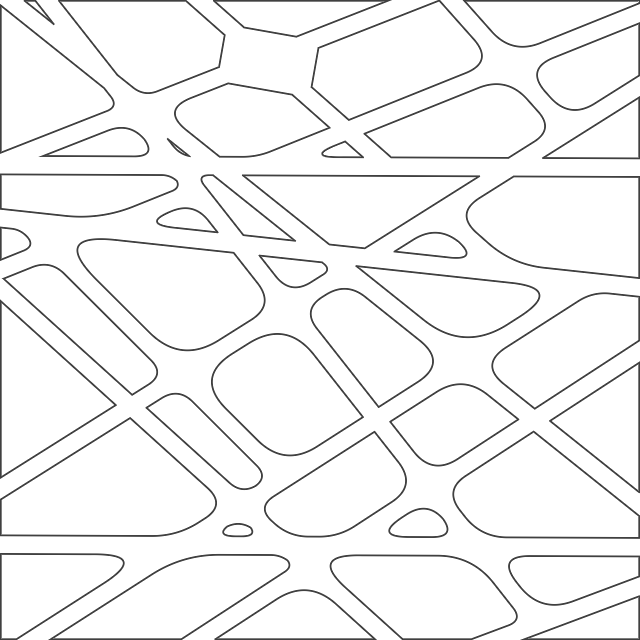
Write a Shadertoy shader that draws this pattern.

```glsl
// Thin dark outlines of convex plots, parted by white roads like a street plan.
// Each pixel's plot is found by clipping the canvas with a sequence of roads;
// its edges are then inset, and its corners left sharp, bevelled or rounded.

const int MAX_CORNERS = 14;

struct Plot {
    vec2 corner[MAX_CORNERS];
    int count;
};

// Road centre line as (unit normal, offset): three shallow, then diagonals
vec3 road(int i) {
    float k = float(i), jitter = fract(k * 0.618) - 0.5;
    vec2 through;
    float angle;
    if (i < 3) {
        through = vec2(0.5, i == 0 ? 0.147 : i == 1 ? 0.74 : 0.605);
        angle = i == 2 ? -0.108 : -0.004;
    } else {
        float rank = mod(float((i - 3) / 2) * 3.0, 7.0);
        if (i % 2 == 1) {    // falling to the right
            through = vec2(0.02 + 0.22 * rank + 0.1 * jitter, 0.5);
            angle = -0.65 - 0.35 * fract(k * 0.414);
        } else {             // rising to the right
            through = vec2(0.5, -0.1 + 0.21 * rank + 0.1 * jitter);
            angle = 0.35 + 0.4 * fract(k * 0.755);
        }
    }
    vec2 normal = vec2(-sin(angle), cos(angle));
    return vec3(normal, -dot(normal, through));
}

// Part of a plot on the positive side of a line
Plot clip(Plot plot, vec3 line) {
    Plot kept;
    kept.count = 0;
    for (int i = 0; i < plot.count; i++) {
        vec2 a = plot.corner[i], b = plot.corner[(i + 1) % plot.count];
        float da = dot(line, vec3(a, 1.0)), db = dot(line, vec3(b, 1.0));
        if (da >= 0.0) kept.corner[kept.count++] = a;
        if (da * db < 0.0) kept.corner[kept.count++] = mix(a, b, da / (da - db));
    }
    return kept;
}

float area(Plot plot) {
    float sum = 0.0;
    for (int i = 0; i < plot.count; i++) {
        vec2 a = plot.corner[i], b = plot.corner[(i + 1) % plot.count];
        sum += a.x * b.y - a.y * b.x;
    }
    return 0.5 * sum;
}

bool onBorder(vec2 a, vec2 b, vec2 size) {
    vec2 middle = 0.5 * (a + b), gap = min(middle, size - middle);
    return min(gap.x, gap.y) < 1e-4;
}

// Distance inside an inset edge, with its gradient: (distance, normal)
vec3 edgeField(vec2 p, vec2 a, vec2 b, bool border) {
    vec2 along = (b - a) / max(length(b - a), 1e-6);
    vec2 inward = vec2(-along.y, along.x);
    return vec3(dot(p - a, inward) - (border ? 0.0012 : 0.0145), inward);
}

// Joins two edges; reach is how far the corner shape runs along each edge
vec3 joinEdges(vec3 a, vec3 b, float reach, bool bevel) {
    if (bevel) {
        vec3 cut = (a + b) / max(length(a.yz + b.yz), 1e-3);
        cut.x -= reach * 0.5 * length(a.yz - b.yz);
        vec3 nearer = a.x < b.x ? a : b;
        return cut.x < nearer.x ? cut : nearer;
    }
    float k = max(reach * abs(a.y * b.z - a.z * b.y), 1e-5);
    float h = clamp(0.5 + 0.5 * (b.x - a.x) / k, 0.0, 1.0);
    vec3 blend = mix(b, a, h);
    blend.x -= k * h * (1.0 - h);
    return blend;
}

void mainImage(out vec4 fragColor, in vec2 fragCoord) {
    float pixel = 1.0 / iResolution.y;
    vec2 p = fragCoord * pixel, size = iResolution.xy * pixel;

    Plot plot;
    plot.count = 4;
    plot.corner[0] = vec2(0.0);
    plot.corner[1] = vec2(size.x, 0.0);
    plot.corner[2] = size;
    plot.corner[3] = vec2(0.0, size.y);

    // Roads stop at plots that are small already, or would leave a scrap
    for (int i = 0; i < 17; i++) {
        float whole = area(plot);
        float smallest = i < 3 ? 0.0 : 0.012 + 0.045 * fract(float(i) * 0.382);
        if (whole < smallest || plot.count > MAX_CORNERS - 2) continue;
        vec3 line = road(i);
        if (dot(line, vec3(p, 1.0)) < 0.0) line = -line;
        Plot part = clip(plot, line);
        float partArea = area(part);
        if (min(partArea, whole - partArea) > 0.0035) plot = part;
    }

    // Nearest piece of outline over all corners
    vec3 field = vec3(9.0, 1.0, 0.0);
    for (int i = 0; i < plot.count; i++) {
        vec2 a = plot.corner[(i + plot.count - 1) % plot.count];
        vec2 b = plot.corner[i], c = plot.corner[(i + 1) % plot.count];
        bool border1 = onBorder(a, b, size), border2 = onBorder(b, c, size);
        float pick = fract(dot(b, vec2(37.1, 61.7)));
        float reach = min(0.04 + 0.08 * pick, 0.35 * min(length(b - a), length(c - b)));
        if (border1 || border2 || pick < 0.3) reach = 0.0;
        vec3 join = joinEdges(edgeField(p, a, b, border1), edgeField(p, b, c, border2),
                              reach, pick < 0.5);
        if (join.x < field.x) field = join;
    }

    float outline = abs(field.x) / max(length(field.yz), 0.05);
    float ink = clamp(0.5 + (0.0014 - outline) / (0.9 * pixel), 0.0, 1.0);
    fragColor = vec4(vec3(mix(1.0, 0.25, ink)), 1.0);
}
```
